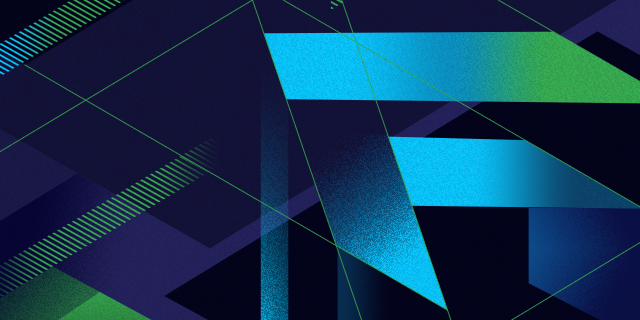
This background is drawn by a Shadertoy shader. Its source:

```glsl
#define NIGHT  vec3(0.010, 0.012, 0.105)
#define NAVY   vec3(0.070, 0.068, 0.215)
#define PURPLE vec3(0.135, 0.128, 0.350)
#define CYAN   vec3(0.035, 0.750, 0.960)
#define STEEL  vec3(0.050, 0.290, 0.460)
#define GREEN  vec3(0.210, 0.650, 0.310)
#define GRAIN 0.14
#define LINE_WIDTH 0.30
#define HATCH_STEP 1.55
#define HATCH_FILL 0.36

// Guide lines as start.xy, end.xy; the canvas is 200 x 100 units
const vec4 RISE_LEFT  = vec4(0.0, 52.6, 78.9, 100.0);
const vec4 FALL_LEFT  = vec4(7.8, 79.7, 139.8, 3.1);
const vec4 STEM_WEST  = vec4(78.9, 100.0, 113.0, 0.0);
const vec4 STEM_EAST  = vec4(106.8, 100.0, 140.9, 0.0);
const vec4 FALL_MID   = vec4(88.5, 100.0, 200.0, 35.4);
const vec4 FALL_RIGHT = vec4(155.7, 100.0, 200.0, 74.5);
const vec4 RISE_RIGHT = vec4(159.9, 0.0, 200.0, 24.2);
const vec4 GUIDES[7] = vec4[7](RISE_LEFT, FALL_LEFT, STEM_WEST, STEM_EAST,
                               FALL_MID, FALL_RIGHT, RISE_RIGHT);

float hash(vec2 p) {
    return fract(sin(dot(p, vec2(12.9898, 78.233))) * 43758.5453);
}

// Signed distance to an endless line, positive on its left
float side(vec2 p, vec4 l) {
    vec2 d = normalize(l.zw - l.xy), q = p - l.xy;
    return d.x * q.y - d.y * q.x;
}

float segment(vec2 p, vec4 l) {
    vec2 d = l.zw - l.xy, q = p - l.xy;
    return length(q - d * clamp(dot(q, d) / dot(d, d), 0.0, 1.0));
}

float cover(float d, float px) {
    return clamp(d / px + 0.5, 0.0, 1.0);
}

// Slanted strokes inside a diagonal ribbon above the given edge
float hatch(vec2 p, vec4 edge, float width, float px) {
    float v = side(p, edge);
    float s = dot(p, vec2(0.49, 0.87)) / HATCH_STEP;
    float stroke = (0.5 * HATCH_FILL - abs(fract(s) - 0.5)) * HATCH_STEP;
    return cover(min(v, width - v), px) * cover(stroke, px);
}

void mainImage(out vec4 fragColor, in vec2 fragCoord) {
    float px = 100.0 / iResolution.y;
    vec2 p = fragCoord * px;
    float noise = hash(floor(p * 3.84)) - 0.5;
    float grain = noise * GRAIN;

    // Diagonal background planes
    vec3 col = PURPLE;
    float leftFall = side(p, vec4(0.0, 59.6, 65.6, 22.4));
    float leftRise = side(p, vec4(0.0, 31.0, 23.4, 45.3));
    col = mix(col, mix(NAVY, PURPLE, 0.45), cover(min(leftRise, -leftFall), px));
    float shade = 1.0 - smoothstep(8.0, 44.0, p.x + 0.25 * (30.0 - p.y) + grain * 30.0);
    col = mix(col, vec3(0.025, 0.02, 0.2), shade * cover(min(-leftRise, -leftFall), px));
    float band = min(leftFall, side(p, vec4(65.6, 22.4, 192.7, 100.0)));
    col = mix(col, NAVY, cover(band, px));
    float upper = min(side(p, FALL_LEFT), side(p, vec4(49.5, 56.5, 123.7, 100.0)));
    upper = min(upper, side(p, vec4(0.0, 75.0, 7.8, 79.7)));
    col = mix(col, NIGHT, cover(upper, px));
    float lower = min(-side(p, vec4(51.3, 7.5, 186.7, 90.2)),
                      -side(p, vec4(186.7, 90.2, 200.0, 82.8)));
    lower = min(lower, side(p, vec4(51.3, 7.5, 65.1, 0.0)));
    col = mix(col, NIGHT, cover(lower, px));

    // Green corner, split into a dim and a bright facet
    float corner = min(-side(p, vec4(15.6, 17.2, 47.4, 0.0)),
                       -side(p, vec4(0.0, 6.8, 62.5, 44.5)));
    float facet = cover(-side(p, vec4(18.2, 0.0, 32.6, 9.6)), px);
    float glow = clamp(0.15 + p.x / 45.0 - p.y / 60.0 + grain, 0.0, 1.0);
    vec3 dim = mix(vec3(0.04, 0.13, 0.19), GREEN, glow * 0.8);
    vec3 bright = GREEN * (0.82 + 0.015 * p.y);
    col = mix(col, mix(dim, bright, facet), cover(corner, px));

    // Upright glowing strips
    float strip = min(p.x - 81.5, 90.1 - p.x);
    float fade = pow(clamp(1.0 - p.y / 82.0, 0.0, 1.0), 1.7);
    fade *= mix(1.0, 0.55, clamp((p.x - 81.5) / 8.6, 0.0, 1.0));
    col = mix(col, CYAN * 0.85, clamp(fade * (0.9 + 3.0 * grain), 0.0, 1.0) * cover(strip, px));
    float foot = min(p.x - 105.5, -side(p, FALL_LEFT));
    fade = 1.0 - smoothstep(105.0, 123.0, p.x + grain * 20.0);
    col = mix(col, STEEL, 0.6 * fade * cover(foot, px));

    // Shadowed block on the right
    float block = min(min(p.x - 165.2, 35.0 - p.y), side(p, vec4(165.2, 11.5, 187.5, 0.0)));
    fade = clamp((p.x - 165.2) / 32.0 + 0.015 * abs(p.y - 22.0) + 2.0 * grain, 0.0, 1.0);
    col = mix(col, mix(vec3(0.05, 0.3, 0.55), vec3(0.04, 0.06, 0.27), fade), cover(block, px));

    // Slanted stem, lit towards its foot
    float stem = min(side(p, STEM_WEST), -side(p, STEM_EAST));
    float leg = min(min(stem, side(p, FALL_LEFT)), 58.0 - p.y);
    float lit = dot(p - vec2(108.0, 42.0), vec2(0.62, -0.78)) / 34.0 + grain * 1.6;
    vec3 legCol = mix(NAVY, STEEL, smoothstep(-0.35, 0.4, lit));
    legCol = mix(legCol, CYAN, smoothstep(0.2, 0.95, lit));
    col = mix(col, legCol, cover(leg, px));

    // Upper bar: cyan through blue to green
    float bar = min(side(p, STEM_WEST), -side(p, FALL_RIGHT));
    bar = min(bar, -side(p, vec4(82.5, 89.6, 173.4, 90.1)));
    bar = min(bar, side(p, vec4(89.6, 69.0, 200.0, 67.7)));
    float x = p.x + grain * 25.0;
    vec3 barCol = mix(CYAN, vec3(0.04, 0.55, 0.74), smoothstep(108.0, 144.0, x));
    barCol = mix(barCol, GREEN, smoothstep(140.0, 173.0, x));
    col = mix(col, barCol, cover(bar, px));

    // Middle bar: cyan into steel blue
    float arm = min(side(p, STEM_EAST), -side(p, FALL_MID));
    arm = min(arm, -side(p, vec4(121.4, 57.3, 164.6, 56.2)));
    arm = min(arm, side(p, vec4(128.6, 35.7, 200.0, 34.8)));
    col = mix(col, mix(CYAN, STEEL * 0.9, smoothstep(146.0, 182.0, x)), cover(arm, px));

    // Hatched ribbons
    vec3 ink = mix(CYAN, GREEN, smoothstep(2.0, 20.0, p.x));
    col = mix(col, ink, hatch(p, vec4(0.0, 76.0, 39.0, 100.0), 8.8, px));
    fade = smoothstep(-8.0, 16.0, p.x) * (1.0 - smoothstep(48.0, 70.0, p.x));
    col = mix(col, GREEN, fade * hatch(p, vec4(0.0, 6.8, 62.5, 44.5), 8.9, px));
    fade = cover(p.x - 103.4, px);
    col = mix(col, GREEN, fade * hatch(p, vec4(106.3, 98.7, 108.4, 100.0), 8.8, px));

    // Thin guide lines and film grain
    for (int i = 0; i < 7; i++) {
        float d = 0.5 * LINE_WIDTH - segment(p, GUIDES[i]);
        col = mix(col, GREEN, 0.9 * cover(d, px));
    }
    fragColor = vec4(col * (1.0 + grain), 1.0);
}
```
